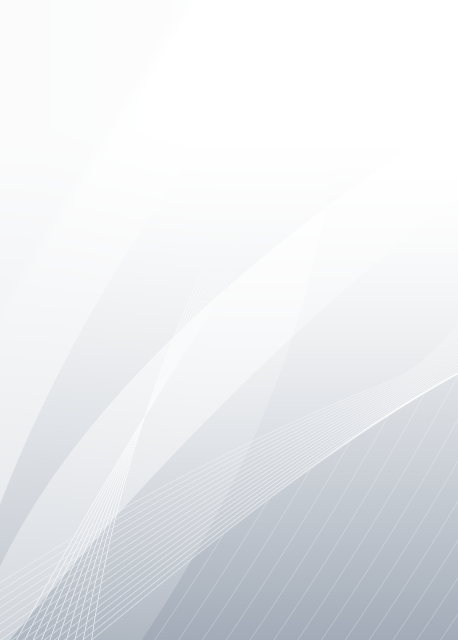
Give the GLSL for this background, as a Shadertoy shader.

```glsl
#define HALF_WIDTH 0.0006
#define WAVE_LINES 17
#define TWIST_LINES 10
#define HATCH_STEP 0.052
#define HATCH_GAIN 0.28
#define WAVE_GAIN 0.55
#define TWIST_GAIN 0.75
#define TINT vec3(1.0, 0.9, 0.77)

// Signed distance to the zero line of a field, in canvas heights
float fieldDistance(float field) {
    vec2 slope = vec2(dFdx(field), dFdy(field)) * iResolution.y;
    return field / max(length(slope), 1e-4);
}

// Smooth coverage of the side where the field is positive
float side(float field) {
    return clamp(0.5 + fieldDistance(field) * iResolution.y, 0.0, 1.0);
}

float stroke(float field, float halfWidth) {
    float d = abs(fieldDistance(field));
    return clamp((halfWidth - d) * iResolution.y + 0.5, 0.0, 1.0);
}

// Darkness that falls from the bottom edge to zero at the given height
float falloff(float y, float depth, float height, float power) {
    return depth * pow(max(1.0 - y / height, 0.0), power);
}

// Edges of the wide wave, as heights over x
float waveTop(float x) {
    float lift = max(x - 0.85, 0.0);
    return 0.089 + 0.46 * x - 0.105 * x * x + 2.2 * lift * lift;
}

float waveBottom(float x) {
    float d = x - 0.2;
    return 0.585 * d - 0.1 * d * d * d;
}

// Edges of the twisted ribbon, as x over height
float twistSteep(float y) { return 0.2 + 0.2 * y + 0.38 * y * y; }
float twistSlanted(float y) { return 0.036 + 0.76 * y + 0.12 * y * y; }

void mainImage(out vec4 fragColor, in vec2 fragCoord) {
    vec2 p = fragCoord / iResolution.xy;

    // Fields of the broad panels
    float a = p.y - 0.212;
    float b = p.y - 0.115;
    float c = p.x - 0.237;
    float bandSide = side(p.x - 0.54 * a - 0.42 * a * abs(a));
    float sweepSide = side(p.x - 0.68 * b - 1.05 * b * abs(b));
    float valleySide = side(0.18 + 0.8 * c - 0.17 * c * c - p.y);
    float foldSide = side(p.x - 0.31 - 0.93 * p.y + 0.5 * p.y * p.y);
    float underWave = side(waveBottom(p.x) - p.y);

    // Panels laid from left to right, each fading upward
    float shade = falloff(p.y, 0.125, 0.8, 1.3);
    float leftHaze = smoothstep(0.02, -0.02, p.x - 0.85 * (p.y - 0.51));
    shade += 0.01 * leftHaze * smoothstep(0.3, 0.5, p.y);
    shade = mix(shade, falloff(p.y, 0.26, 0.8, 1.5), bandSide);
    shade = mix(shade, falloff(p.y, 0.18, 0.75, 1.8), sweepSide);
    shade = mix(shade, falloff(p.y, 0.31, 0.75, 1.8), valleySide);
    shade += foldSide * falloff(p.y, 0.04, 0.75, 1.0);
    float deep = foldSide * underWave;
    shade = mix(shade, falloff(p.y, 0.365, 0.75, 1.35), deep);
    shade += 0.006 * smoothstep(0.5, 0.0, p.x);

    // Slanted hatching under the wave
    float hatch = (p.x - 0.95 * p.y + 0.25 * p.y * p.y) / HATCH_STEP;
    float hatchSlope = length(vec2(iResolution.y / iResolution.x, 0.95 - 0.5 * p.y));
    float hatchGap = abs(fract(hatch) - 0.5) * HATCH_STEP / hatchSlope;
    float hatchLine = clamp((HALF_WIDTH - hatchGap) * iResolution.y + 0.5, 0.0, 1.0);
    float light = HATCH_GAIN * hatchLine * deep;

    // Strands of the wide wave
    float top = waveTop(p.x);
    float bottom = waveBottom(p.x);
    for (int i = 0; i < WAVE_LINES; i++) {
        float t = float(i) / float(WAVE_LINES - 1);
        float strand = stroke(p.y - mix(bottom, top, t), HALF_WIDTH);
        light = max(light, WAVE_GAIN * strand * mix(1.0, 0.75, t));
    }
    float rim = stroke(p.y - bottom, 0.0015);
    light = max(light, rim * smoothstep(0.45, 0.9, p.x) * 0.85);

    // Strands crossing at the twist, fading out above
    float steep = twistSteep(p.y);
    float slanted = twistSlanted(p.y);
    float fade = TWIST_GAIN * smoothstep(0.68, 0.45, p.y);
    for (int i = 0; i < TWIST_LINES; i++) {
        float t = float(i) / float(TWIST_LINES - 1);
        float strand = stroke(p.x - mix(steep, slanted, t), HALF_WIDTH);
        light = max(light, fade * strand);
    }

    vec3 color = 1.0 - TINT * shade;
    color = mix(color, vec3(1.0), light);
    fragColor = vec4(color, 1.0);
}
```
